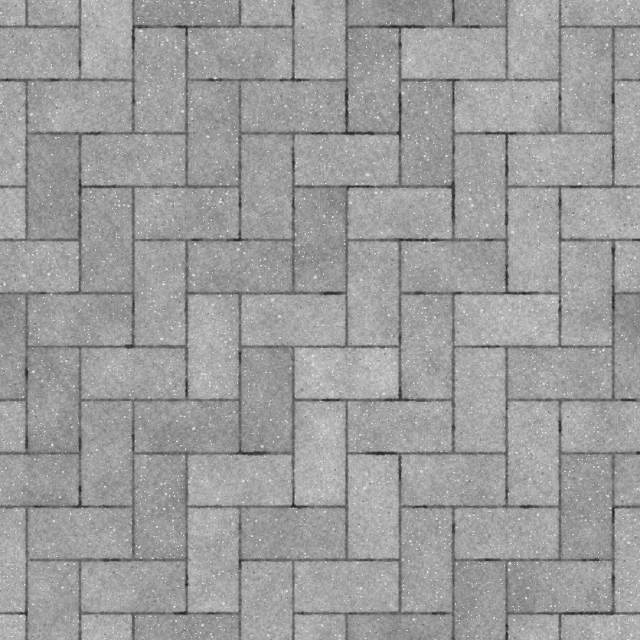
Reproduce this texture procedurally as a three.js fragment shader.

```glsl
// Grey concrete pavers in a herringbone bond, on a grid of half-brick cells.
// Each cell finds its brick from (column + row) mod 4; a rounded-box distance
// cuts the joints, and hashed noise adds tone, stains, grain, chips and pores.
#define CELLS 12.0          // half-brick cells across and down
#define JOINT_HALF 0.024    // half width of a joint, in cells
#define EDGE_SOFT 0.022     // softness of brick edges, in cells
#define CORNER 0.035        // corner radius, in cells
#define FACE_GREY 0.632
#define JOINT_GREY 0.39
#define TONE_SPREAD 0.095   // variation between bricks
#define STAIN_DEPTH 0.13
#define GRAIN_DEPTH 0.19
#define CHIP_GREY 0.90
#define PORE_GREY 0.42

varying vec2 vUv;

float hash(vec2 p) {
  return fract(sin(dot(p, vec2(12.9898, 78.233))) * 43758.547);
}

float noise(vec2 p) {
  vec2 i = floor(p);
  vec2 f = fract(p);
  f = f * f * (3.0 - 2.0 * f);
  return mix(mix(hash(i), hash(i + vec2(1.0, 0.0)), f.x),
             mix(hash(i + vec2(0.0, 1.0)), hash(i + vec2(1.0, 1.0)), f.x), f.y);
}

float fbm(vec2 p) {
  float sum = 0.0;
  float weight = 0.5;
  for (int i = 0; i < 4; i++) {
    sum += weight * noise(p);
    p = p * 2.03 + 17.3;
    weight *= 0.5;
  }
  return sum / 0.9375;
}

float roundedBox(vec2 p, vec2 halfSize, float radius) {
  vec2 q = abs(p) - halfSize + radius;
  return length(max(q, 0.0)) + min(max(q.x, q.y), 0.0) - radius;
}

// Scattered irregular spots: at most one inside each square of a fine grid.
float spots(vec2 p, float density, float chance, float maxRadius) {
  vec2 g = p * density;
  vec2 id = floor(g);
  vec2 center = 0.3 + 0.4 * vec2(hash(id + 3.1), hash(id + 7.7));
  vec2 d = fract(g) - center;
  d.x *= 0.75 + 0.5 * hash(id + 21.9);
  float size = hash(id + 11.3);
  float radius = maxRadius * (0.35 + 0.65 * size * size);
  float present = step(hash(id + 15.7), chance);
  return present * (1.0 - smoothstep(radius * 0.45, radius * 1.25, length(d)));
}

void main() {
  vec2 p = vUv * CELLS + 0.5;

  // Brick containing this cell: 3, 0 lie flat; 1, 2 stand upright
  vec2 cell = floor(p);
  float part = mod(cell.x + cell.y, 4.0);
  bool flatBrick = part < 0.5 || part > 2.5;
  vec2 size = flatBrick ? vec2(2.0, 1.0) : vec2(1.0, 2.0);
  vec2 origin = cell;
  if (part < 0.5) origin.x -= 1.0;
  if (part > 1.5 && part < 2.5) origin.y -= 1.0;
  vec2 local = p - origin - 0.5 * size;
  vec2 id = mod(origin, CELLS);
  float seed = hash(id + 0.37);
  vec2 q = local + 40.0 * vec2(seed, hash(id + 5.19));

  // Slightly ragged brick outline
  float ragged = (noise(p * 9.0) - 0.5) * 0.016 + (noise(p * 30.0) - 0.5) * 0.022;
  float edge = roundedBox(local, 0.5 * size - JOINT_HALF, CORNER) + ragged;
  float face = 1.0 - smoothstep(-EDGE_SOFT, EDGE_SOFT, edge);

  // Face: brick tone, cloudy stains, fine grain
  float grain = 0.6 * noise(p * 37.0) + 0.4 * noise(p * 19.0 + 31.0) - 0.5;
  float stain = fbm(q * 1.9) - 0.5;
  float grey = FACE_GREY + TONE_SPREAD * (hash(id + 9.43) - 0.5);
  grey += STAIN_DEPTH * (0.5 + seed) * stain + GRAIN_DEPTH * grain;
  grey -= 0.025 * smoothstep(-0.10, 0.0, edge);

  // Dark pores gather in stained patches, pale chips everywhere
  float worn = smoothstep(0.48, 0.7, fbm(q * 2.3 + 9.0)) * hash(id + 2.71);
  float pores = spots(q + 4.3, 9.0, 0.05 + 0.3 * worn, 0.24);
  grey = mix(grey, PORE_GREY, 0.6 * pores);
  float chipChance = 0.12 + 0.16 * hash(id + 6.13);
  float chips = spots(q, 13.0, chipChance, 0.29);
  chips = max(chips, spots(q + 8.6, 6.0, chipChance * 0.6, 0.20));
  grey = mix(grey, CHIP_GREY, 0.8 * chips);

  // Joint: dusty sand with occasional dark open gaps
  float gap = smoothstep(0.66, 0.82, noise(p * 3.1 + 50.0));
  float joint = JOINT_GREY + 0.14 * (noise(p * 24.0) - 0.5) - 0.17 * gap;

  gl_FragColor = vec4(vec3(mix(joint, grey, face)), 1.0);
}
```
